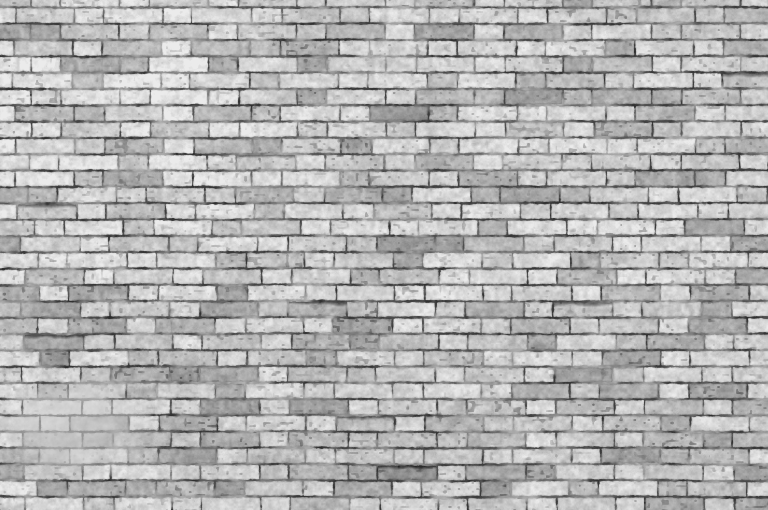
Reproduce this texture procedurally as a Shadertoy shader.

```glsl
// Weathered pale grey brick wall in Flemish bond: long and short bricks alternate in each course
#define ROWS 31.25        // courses over the height
#define PAIRS 5.75        // long + short pairs per canvas height of width
#define HEADER 0.335      // share of a pair taken by the short brick
#define BED_GAP 0.0021    // half thickness of horizontal joints
#define HEAD_GAP 0.0015   // half thickness of vertical joints
#define ROUGHNESS 0.0034  // raggedness of brick edges
#define LIGHT_BRICK 0.865
#define DARK_BRICK 0.62
#define JOINT_DARK 0.24
#define JOINT_LIGHT 0.63
#define RECESSED 0.035    // share of long bricks set back in shadow
#define GRAIN 0.20

float hash(vec2 p) {
    vec3 q = fract(p.xyx * vec3(0.1031, 0.1030, 0.0973));
    q += dot(q, q.yzx + 33.33);
    return fract((q.x + q.y) * q.z);
}

float noise(vec2 p) {
    vec2 i = floor(p), f = fract(p);
    f = f * f * (3.0 - 2.0 * f);
    return mix(mix(hash(i), hash(i + vec2(1, 0)), f.x),
               mix(hash(i + vec2(0, 1)), hash(i + vec2(1, 1)), f.x), f.y);
}

float fbm(vec2 p) {
    float sum = 0.0, amp = 0.5;
    for (int i = 0; i < 3; i++) {
        sum += amp * noise(p);
        p = p * 2.03 + 17.3;
        amp *= 0.5;
    }
    return sum / 0.875;
}

float roundBox(vec2 p, vec2 halfSize, float r) {
    vec2 q = abs(p) - halfSize + r;
    return length(max(q, 0.0)) + min(max(q.x, q.y), 0.0) - r;
}

void mainImage(out vec4 fragColor, in vec2 fragCoord) {
    vec2 p = fragCoord / iResolution.y;
    float pixel = 1.0 / iResolution.y;

    // Slightly uneven courses
    vec2 q = p;
    q.y += 0.0022 * (noise(p * vec2(7.0, 3.0)) - 0.5);
    q += 0.0014 * (vec2(noise(p * 55.0), noise(p * 55.0 + 41.0)) - 0.5);

    // Bond layout: short bricks sit centred over long ones
    float y = q.y * ROWS + 0.2;
    float row = floor(y);
    float drift = 0.05 * (hash(vec2(row, 3.0)) - 0.5) - 0.1 * (1.0 - smoothstep(14.0, 19.0, row));
    float u = q.x * PAIRS + 0.5 * mod(row, 2.0) + drift + 0.5 * HEADER;
    float pairId = floor(u);
    float x = u - pairId;
    float split = HEADER + 0.025 * (hash(vec2(pairId, row + 50.0)) - 0.5);
    float isLong = step(split, x);
    float width = mix(split, 1.0 - split, isLong);
    vec2 id = vec2(2.0 * pairId + isLong, row);

    // Brick outline
    vec2 size = vec2(width / PAIRS, 1.0 / ROWS);
    vec2 local = vec2((x - isLong * split) / PAIRS, fract(y) / ROWS) - 0.5 * size;
    float d = roundBox(local, 0.5 * size - vec2(HEAD_GAP, BED_GAP), 0.0018);
    d += ROUGHNESS * (fbm(p * 130.0) - 0.5);
    float brickMask = 1.0 - smoothstep(-0.75 * pixel, 0.75 * pixel, d);

    // Brick tone: mostly pale, a few darker, short ones lighter
    float pick = hash(id + 9.0);
    float brick = mix(LIGHT_BRICK, DARK_BRICK, pow(pick, mix(3.2, 1.8, isLong)));
    brick += 0.12 * (fbm(p * 2.6 + 5.0) - 0.5);

    // Surface: blotches, grain, pits and worn edges
    brick += 0.12 * (fbm(p * vec2(24.0, 48.0) + id * 3.7) - 0.5);
    brick += GRAIN * (fbm(p * 115.0 + 8.0) - 0.5);
    float pits = smoothstep(0.74, 0.92, noise(p * vec2(110.0, 170.0) + 30.0));
    brick -= 0.22 * pits * hash(id + 21.0);
    brick -= 0.07 * (1.0 - smoothstep(0.0, 0.004, -d));

    // Set-back bricks with a ragged shadow under the course above
    float recess = isLong * step(1.0 - RECESSED, hash(id + 77.0));
    float ragged = 0.007 * fbm(p * 45.0);
    float shade = smoothstep(-0.004, 0.004, local.y - 0.5 * size.y + 0.003 + ragged);
    brick -= recess * (0.09 + 0.3 * shade);

    // Joints: dark shadow lines broken by paler mortar
    float wear = fbm(p * vec2(22.0, 40.0) + 60.0);
    float joint = mix(JOINT_DARK, JOINT_LIGHT, smoothstep(0.25, 0.8, wear));
    joint += 0.15 * (noise(p * 140.0) - 0.5);

    // Pale smear at the lower left that fills the joints
    vec2 toSmear = (p - vec2(0.14, 0.16)) / vec2(0.16, 0.11);
    float smear = 1.0 - smoothstep(0.4, 1.1, length(toSmear) + 0.7 * (fbm(p * 14.0) - 0.5));
    brick = mix(brick, 0.81 + 0.1 * (fbm(p * 60.0) - 0.5), 0.7 * smear);
    joint = mix(joint, 0.70, 0.75 * smear);

    float grey = clamp(mix(joint, brick, brickMask), 0.0, 0.92);
    fragColor = vec4(vec3(grey), 1.0);
}
```
